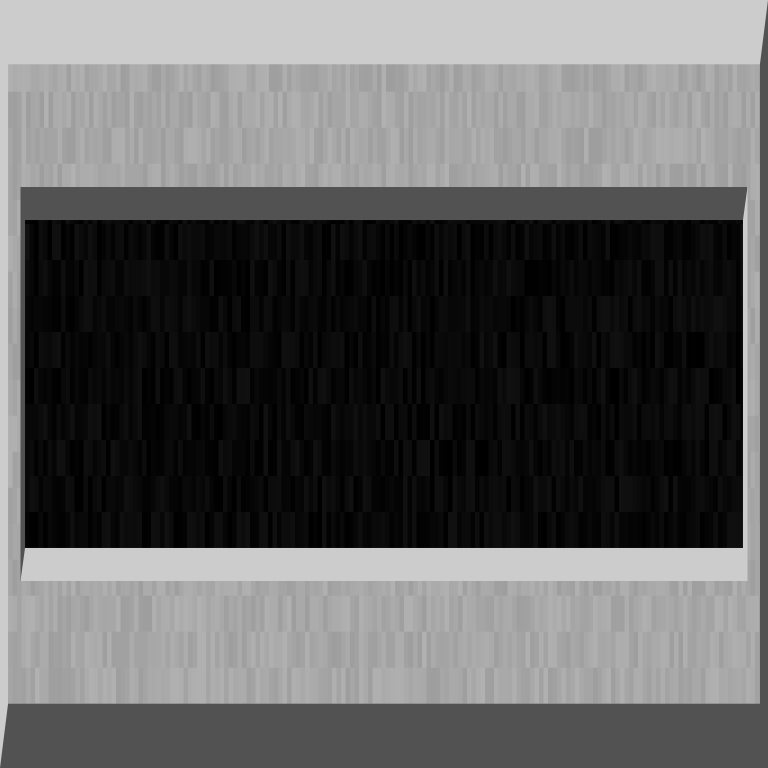
A Shadertoy shader for this texture:

```glsl
// A raised grey plate with a dark sunken window, both edged by flat bevels.
// Nested boxes give the faces; mitred corners divide lit and shaded sides,
// and each flat face carries a grain of tall, randomly toned cells.

#define PLATE_HALF   vec2(0.4895, 0.4163)
#define RIM_HALF     vec2(0.4733, 0.2565)
#define WINDOW_HALF  vec2(0.4674, 0.2135)
#define CELL_SIZE    vec2(0.005859, 0.046875)
#define LIT_TONE     0.80
#define SHADE_TONE   0.322
#define PLATE_TONE   0.656
#define WINDOW_TONE  0.030
#define PLATE_GRAIN  0.075
#define WINDOW_GRAIN 0.066

// Integer hash of a cell, from 0 to 1
float hash(vec2 cell, uint seed) {
    uvec2 k = uvec2(ivec2(cell)) * uvec2(1597u, 3571u);
    uint h = (k.x ^ (k.y + seed * 7919u)) * 73471u;
    h = (h ^ (h >> 15)) * 40503u;
    h = (h ^ (h >> 13)) * 60493u;
    h ^= h >> 16;
    return float(h & 65535u) / 65535.0;
}

// Antialiased coverage of a centred box
float boxMask(vec2 p, vec2 halfSize, vec2 pixel) {
    vec2 cover = clamp((halfSize - abs(p)) / pixel + 0.5, 0.0, 1.0);
    return cover.x * cover.y;
}

// Random cells, blended over one pixel at their borders
float grain(vec2 p, vec2 pixel, uint seed) {
    vec2 q = p / CELL_SIZE;
    vec2 border = floor(q + 0.5);
    vec2 t = clamp((q - border) * CELL_SIZE / pixel + 0.5, 0.0, 1.0);
    float low = mix(hash(border - 1.0, seed), hash(border - vec2(0, 1), seed), t.x);
    float high = mix(hash(border - vec2(1, 0), seed), hash(border, seed), t.x);
    return mix(low, high, t.y) - 0.5;
}

// Frame with one tone on its top and left, another on its bottom and right
float bevel(vec2 p, vec2 outer, vec2 inner, float topLeft, float bottomRight, vec2 pixel) {
    vec2 width = outer - inner;
    vec2 depth = (outer - abs(p)) / width;
    float horizontal = clamp((depth.x - depth.y) / length(pixel / width) + 0.5, 0.0, 1.0);
    float side = p.x < 0.0 ? topLeft : bottomRight;
    float level = p.y > 0.0 ? topLeft : bottomRight;
    return mix(side, level, horizontal);
}

void mainImage(out vec4 fragColor, in vec2 fragCoord) {
    vec2 pixel = 1.0 / iResolution.xy;
    vec2 p = fragCoord * pixel - 0.5;

    // Raised outer edge and plate
    float tone = bevel(p, vec2(0.5), PLATE_HALF, LIT_TONE, SHADE_TONE, pixel);
    float plate = PLATE_TONE + PLATE_GRAIN * grain(p + PLATE_HALF, pixel, 1u);
    tone = mix(tone, plate, boxMask(p, PLATE_HALF, pixel));

    // Sunken rim and window
    float rim = bevel(p, RIM_HALF, WINDOW_HALF, SHADE_TONE, LIT_TONE, pixel);
    tone = mix(tone, rim, boxMask(p, RIM_HALF, pixel));
    float window = WINDOW_TONE + WINDOW_GRAIN * grain(p + WINDOW_HALF, pixel, 2u);
    tone = mix(tone, window, boxMask(p, WINDOW_HALF, pixel));

    fragColor = vec4(vec3(max(tone, 0.0)), 1.0);
}
```
